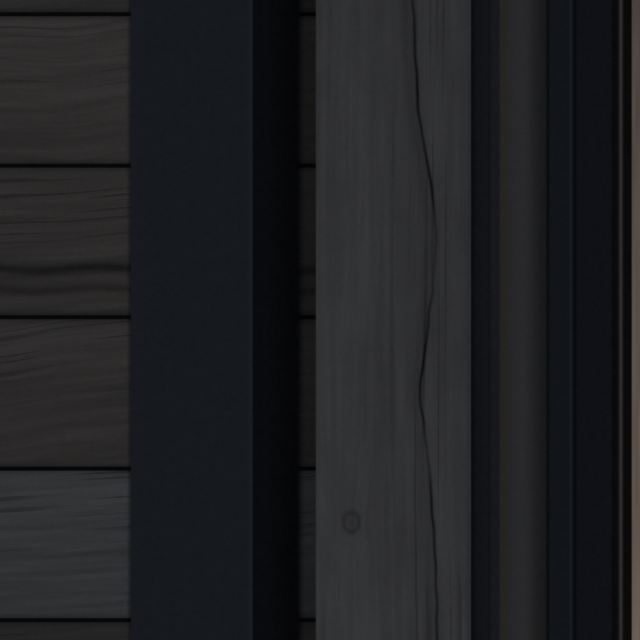
Write a WebGL 1 fragment shader that draws this texture.

```glsl
precision highp float;
// Dark timber cladding beside shadowed posts, a grained plank and a narrow metal frame.
uniform vec2 u_resolution;

float hash(vec2 p) {
  return fract(sin(dot(p, vec2(127.1, 311.7))) * 43758.5453);
}

float noise(vec2 p) {
  vec2 i = floor(p), f = fract(p);
  f = f * f * (3.0 - 2.0 * f);
  return mix(mix(hash(i), hash(i + vec2(1.0, 0.0)), f.x),
             mix(hash(i + vec2(0.0, 1.0)), hash(i + 1.0), f.x), f.y);
}

float fbm(vec2 p) {
  float sum = 0.0, amp = 0.5;
  for (int i = 0; i < 4; i++) {
    sum += amp * noise(p);
    p = p * 2.03 + 7.1;
    amp *= 0.5;
  }
  return sum;
}

float bell(float d, float width) {
  return exp(-d * d / (width * width));
}

// Soft step to the right of a vertical boundary
float edge(float x, float at) {
  return smoothstep(at - 0.002, at + 0.002, x);
}

// Horizontal boards with long grain and dark joints
vec3 boards(vec2 p) {
  float row = (p.y - 0.031) / 0.2367;
  float id = floor(row), v = fract(row);
  float tone = 0.165 + 0.03 * bell(id, 0.5) + 0.01 * bell(id - 3.0, 0.5) - 0.025 * step(id, -0.5);
  vec3 col = mix(vec3(1.03, 1.0, 0.99), vec3(0.97, 1.0, 1.04), bell(id, 0.5)) * tone;
  float bend = p.y - 0.08 * p.x + 0.012 * noise(vec2(p.x * 9.0, id * 5.0));
  float grain = fbm(vec2(p.x * 7.0 + id * 13.0, bend * 110.0));
  float lines = noise(vec2(p.x * 5.0 + id * 3.0, bend * 230.0));
  col *= 0.86 + 0.3 * grain;
  col *= 1.0 - 0.2 * smoothstep(0.68, 0.95, lines) * smoothstep(0.2, 0.8, v);
  col *= 0.94 + 0.1 * v;
  // Weathered streaks across the second board
  float sway = p.y + 0.003 * sin(p.x * 30.0);
  col *= 1.0 - 0.4 * bell(sway - 0.58, 0.008) - 0.25 * bell(sway - 0.548, 0.007);
  float joint = min(v, 1.0 - v) * 0.2367;
  col *= 1.0 - 0.3 * bell(joint, 0.008);
  return mix(vec3(0.025, 0.027, 0.033), col, smoothstep(0.0015, 0.0045, joint));
}

// Upright plank with fine fibres, a wandering crack and a knot
vec3 plank(vec2 p) {
  vec2 k = p - vec2(0.549, 0.184);
  float knot = length(k * vec2(1.0, 0.8));
  float bent = p.x + 0.006 * noise(vec2(p.x * 8.0, p.y * 4.0)) + k.x * 0.5 * bell(knot, 0.03);
  float fibre = fbm(vec2(bent * 120.0, p.y * 5.0));
  float mottle = fbm(p * vec2(22.0, 14.0));
  vec3 col = vec3(0.192, 0.194, 0.203) * (0.84 + 0.2 * fibre + 0.13 * mottle);
  col *= 1.0 - 0.05 * p.y + 0.04 * bell(p.x - 0.56, 0.05);
  float path = 0.684 - 0.039 * p.y + 0.022 * bell(p.y - 0.64, 0.13)
             - 0.012 * bell(p.y - 0.38, 0.09) + 0.003 * (noise(vec2(p.y * 35.0, 2.0)) - 0.5);
  float depth = 0.2 + 0.45 * noise(vec2(p.y * 14.0, 8.0));
  col *= 1.0 - depth * bell(p.x - path, 0.0025);
  col *= 1.0 - 0.12 * bell(p.x - path + 0.008, 0.012);
  float branch = 0.663 + 0.02 * (p.y - 0.45);
  col *= 1.0 - 0.3 * bell(p.x - branch, 0.0025) * bell(p.y - 0.45, 0.12);
  // Faint seams near the right side
  float seam = noise(vec2(bent * 190.0, p.y * 3.0));
  col *= 1.0 - 0.16 * smoothstep(0.65, 0.95, seam) * smoothstep(0.57, 0.66, p.x);
  col *= 1.0 - 0.2 * bell(knot - 0.012, 0.004) - 0.16 * bell(knot, 0.006);
  return col * (1.0 - 0.12 * smoothstep(0.722, 0.736, p.x));
}

void main() {
  vec2 p = gl_FragCoord.xy / u_resolution;
  float x = p.x;
  vec3 siding = boards(p);

  // Cladding, broad post and its shadow
  vec3 col = siding * (1.0 - 0.35 * bell(x - 0.204, 0.004));
  vec3 post = vec3(0.088, 0.098, 0.115) * (0.97 + 0.06 * fbm(p * 60.0));
  post *= 1.0 + 0.12 * bell(x - 0.392, 0.004);
  col = mix(col, post, edge(x, 0.2045));
  vec3 shade = mix(vec3(0.032, 0.040, 0.050), vec3(0.018, 0.020, 0.026), smoothstep(0.41, 0.465, x));
  col = mix(col, shade, edge(x, 0.395));
  vec3 recess = siding * mix(0.25, 0.58, smoothstep(0.464, 0.478, x)) * (1.05 - 0.25 * p.y);
  col = mix(col, recess, smoothstep(0.462, 0.470, x));
  col = mix(col, plank(p), edge(x, 0.4935));

  // Dark reveal and rounded brown jamb
  vec3 reveal = mix(vec3(0.060, 0.068, 0.083), vec3(0.092, 0.096, 0.106), smoothstep(0.742, 0.778, x));
  reveal *= 1.0 - 0.35 * bell(x - 0.738, 0.004) - 0.2 * bell(x - 0.764, 0.003);
  col = mix(col, reveal, edge(x, 0.736));
  vec3 jamb = mix(vec3(0.148, 0.140, 0.134), vec3(0.158, 0.160, 0.166), smoothstep(0.782, 0.815, x));
  jamb *= 1.0 - 0.4 * smoothstep(0.815, 0.853, x);
  col = mix(col, jamb * (0.97 + 0.06 * fbm(p * vec2(90.0, 8.0))), edge(x, 0.781));

  // Frame profiles with narrow grooves
  vec3 frame = mix(vec3(0.070, 0.080, 0.098), vec3(0.058, 0.066, 0.083), edge(x, 0.899));
  frame *= 1.0 - 0.5 * bell(x - 0.898, 0.003) - 0.4 * bell(x - 0.856, 0.003);
  frame += 0.025 * bell(x - 0.892, 0.002);
  col = mix(col, frame, edge(x, 0.853));
  col = mix(col, vec3(0.035, 0.036, 0.042), edge(x, 0.956));
  col += vec3(0.150, 0.140, 0.132) * bell(x - 0.970, 0.0035);
  col = mix(col, vec3(0.045, 0.038, 0.034), edge(x, 0.976));

  // Pale lit strip at the far side
  vec3 strip = vec3(0.390, 0.350, 0.320) * (1.0 - 0.25 * p.y) * (0.92 + 0.16 * noise(vec2(x * 200.0, p.y * 12.0)));
  col = mix(col, strip, edge(x, 0.987));

  col += 0.008 * (noise(p * 230.0) - 0.5);
  gl_FragColor = vec4(col, 1.0);
}
```
